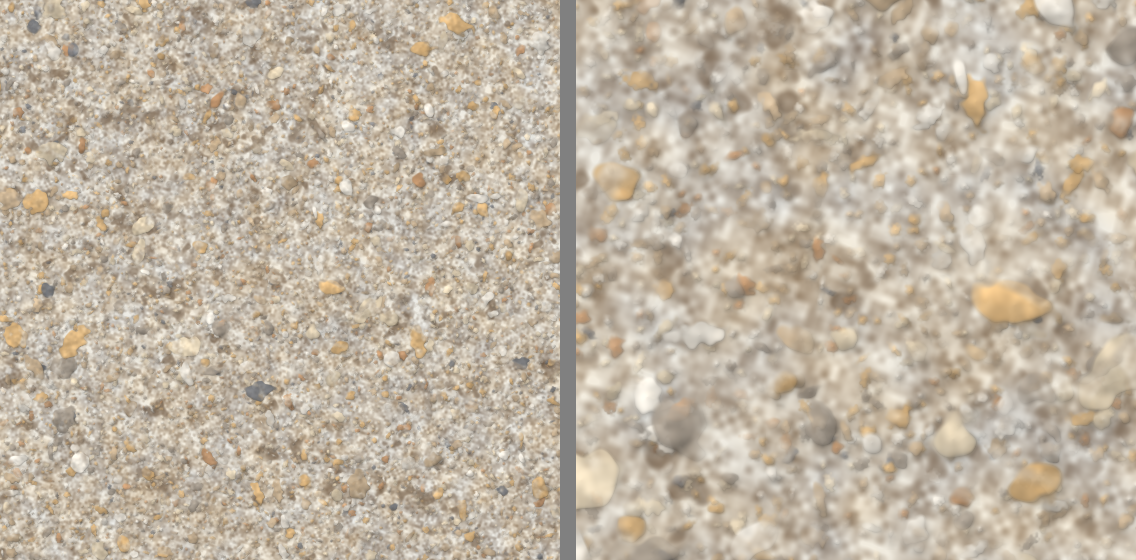
Left, the full canvas; right, a detail of the centre.
Reproduce this texture procedurally as a three.js fragment shader.

```glsl
// Weathered exposed-aggregate concrete: a gritty beige cement bed made of
// layered value noise, with irregular, half-buried pebbles from coarse to
// sand-sized scattered over it on jittered grids, each softly rimmed.

varying vec2 vUv;

const vec3 CEMENT_DARK = vec3(0.54, 0.465, 0.385);
const vec3 CEMENT_LIGHT = vec3(0.89, 0.865, 0.815);
const vec3 PIT_BROWN = vec3(0.45, 0.37, 0.29);
const vec3 WHITE_STONE = vec3(0.88, 0.86, 0.82);
const vec3 CREAM_STONE = vec3(0.85, 0.79, 0.68);
const vec3 TAN_STONE = vec3(0.74, 0.65, 0.53);
const vec3 OCHRE_STONE = vec3(0.82, 0.67, 0.46);
const vec3 RUST_STONE = vec3(0.74, 0.56, 0.40);
const vec3 GREY_STONE = vec3(0.62, 0.58, 0.53);
const vec3 SLATE_STONE = vec3(0.44, 0.45, 0.47);
const vec2 LIGHT_DIR = vec2(-0.5, 0.866);

// Sine-free hashes
float hash1(vec2 p) {
  vec3 q = fract(p.xyx * 0.1031);
  q += dot(q, q.yzx + 33.33);
  return fract((q.x + q.y) * q.z);
}

vec3 hash3(vec2 p) {
  vec3 q = fract(p.xyx * vec3(0.1031, 0.1030, 0.0973));
  q += dot(q, q.yxz + 33.33);
  return fract((q.xxy + q.yzz) * q.zyx);
}

vec2 rotate(vec2 p, float angle) {
  float c = cos(angle);
  float s = sin(angle);
  return vec2(c * p.x - s * p.y, s * p.x + c * p.y);
}

float noise(vec2 p) {
  vec2 i = floor(p);
  vec2 f = fract(p);
  f = f * f * (3.0 - 2.0 * f);
  float low = mix(hash1(i), hash1(i + vec2(1.0, 0.0)), f.x);
  float high = mix(hash1(i + vec2(0.0, 1.0)), hash1(i + vec2(1.0)), f.x);
  return mix(low, high, f.y);
}

// Noise centred on zero, turned so that its lattice does not show
float grain(vec2 uv, float cells, float angle) {
  return noise(rotate(uv, angle) * cells + 71.0) - 0.5;
}

vec3 cement(vec2 uv) {
  float tone = 0.71 + 0.14 * grain(uv, 9.0, 0.4) + 0.28 * grain(uv, 45.0, 1.1)
    + 0.50 * grain(uv, 100.0, 0.7) + 0.62 * grain(uv, 205.0, 1.9);
  vec3 colour = mix(CEMENT_DARK, CEMENT_LIGHT, clamp(tone, 0.0, 1.1));
  colour += vec3(0.04, 0.0, -0.06) * grain(uv, 38.0, 2.3);
  // Brown pits where a broad and a fine noise are both high
  float pit = grain(uv, 26.0, 0.9) + grain(uv, 85.0, 2.6);
  return mix(colour, PIT_BROWN, 0.60 * smoothstep(0.28, 0.68, pit));
}

vec3 stoneColour(float pick) {
  vec3 colour = mix(WHITE_STONE, CREAM_STONE, step(0.20, pick));
  colour = mix(colour, TAN_STONE, step(0.41, pick));
  colour = mix(colour, OCHRE_STONE, step(0.62, pick));
  colour = mix(colour, RUST_STONE, step(0.79, pick));
  colour = mix(colour, GREY_STONE, step(0.86, pick));
  return mix(colour, SLATE_STONE, step(0.96, pick));
}

// Lays one size of pebble over the ground; share is the part of cells filled
vec3 addPebbles(vec3 ground, vec2 uv, float cells, float share, float opacity, float seed) {
  vec2 p = uv * cells;
  float soft = 0.0021 * cells;
  // Cement dust that hides patches of the stones
  float bare = smoothstep(-0.45, 0.05, grain(uv, 80.0, 2.0) + grain(uv, 34.0, 0.6));
  vec3 colour = ground;
  for (int y = -1; y <= 1; y++) {
    for (int x = -1; x <= 1; x++) {
      vec2 id = floor(p) + vec2(float(x), float(y));
      vec3 place = hash3(id + seed);
      vec3 form = hash3(id + seed + 57.0);
      vec3 look = hash3(id + seed + 113.0);
      vec2 offset = p - id - 0.15 - 0.7 * place.yz;

      // Stretched, lumpy outline
      float stretch = 1.08 + 0.9 * form.y * form.y * form.y;
      vec2 local = rotate(offset, 6.2832 * form.x) * vec2(1.0 / stretch, sqrt(stretch));
      float radius = mix(0.18, 0.40, form.z * form.z);
      float lumps = noise(offset * 5.0 + 19.0 * look.xy + seed) - 0.5;
      float dist = length(local) - radius * (1.0 + 0.75 * lumps);

      // Shade the face, then darken the rim away from the light
      float facing = dot(offset, LIGHT_DIR) / (length(offset) + 0.01);
      float rim = exp(-abs(dist) / soft) * (0.5 - 0.5 * facing);
      vec3 face = stoneColour(look.x) * (0.92 + 0.14 * look.y);
      face *= 1.0 + 0.05 * facing + 0.22 * grain(uv, 65.0, 0.3) + 0.18 * grain(uv, 170.0, 1.4);
      float present = step(place.x, share) * opacity * mix(0.35, 1.0, bare);
      float cover = 1.0 - smoothstep(-soft, soft, dist);
      colour = mix(colour, face, cover * present);
      colour *= 1.0 - 0.30 * rim * present;
    }
  }
  return colour;
}

void main() {
  vec3 colour = cement(vUv);
  colour = addPebbles(colour, vUv, 112.0, 0.48, 0.60, 11.0);
  colour = addPebbles(colour, vUv, 64.0, 0.36, 0.75, 237.0);
  colour = addPebbles(colour, vUv, 36.0, 0.28, 0.85, 419.0);
  colour = addPebbles(colour, vUv, 19.0, 0.16, 0.88, 631.0);
  gl_FragColor = vec4(clamp(colour * 1.03, 0.0, 1.0), 1.0);
}
```
